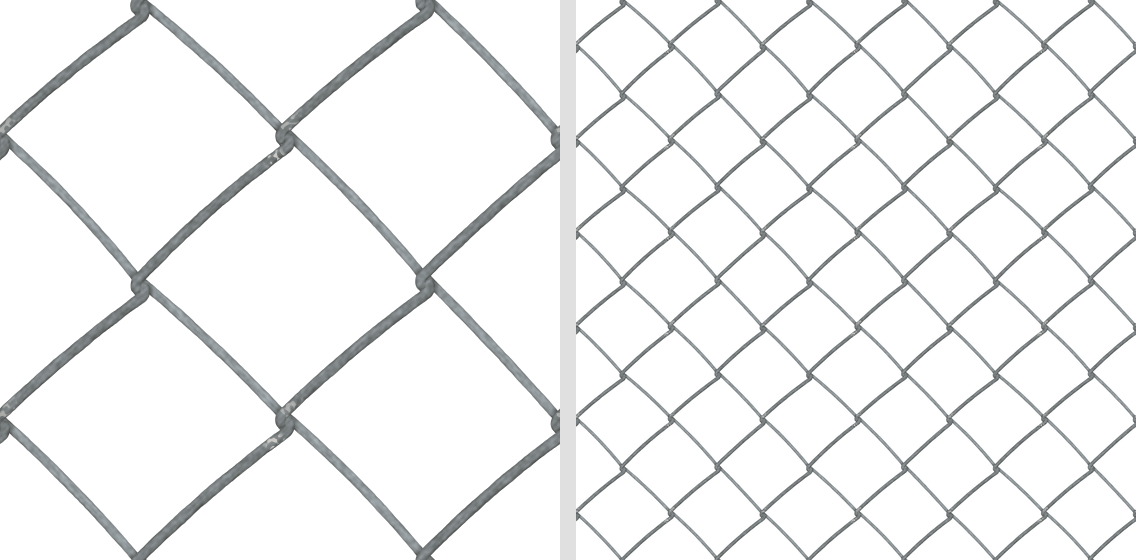
Left: one tile. Right: repeated 3 by 3.
A Shadertoy shader for this pattern:

```glsl
// Chain-link fence: weathered galvanised wire hooked into diamonds on white, tiling.
#define HALF_STEPS 4.0      // half diamonds per side: two whole repeats
#define FRONT_WIDTH 0.039   // half widths, in half diamonds
#define BACK_WIDTH 0.0335
#define HOOK_RADIUS 0.0625
#define BOW 0.024           // upward arch of each strand
#define WEAR 0.55           // strength of streaks and grain
#define BACKGROUND vec3(1.0)
#define DARK_ZINC vec3(0.29, 0.30, 0.29)
#define LIGHT_ZINC vec3(0.61, 0.64, 0.655)
#define CHIP_COLOR vec3(0.80, 0.79, 0.77)

const float TAU = 6.28318;

vec2 hash2(vec2 p) {
    vec3 q = fract(vec3(p.xyx) * vec3(0.1031, 0.1030, 0.0973));
    q += dot(q, q.yzx + 33.33);
    return fract((q.xx + q.yz) * q.zy);
}

// Gradient at a lattice corner, wrapped to the period
float corner(vec2 cell, vec2 f, vec2 period) {
    float angle = TAU * hash2(mod(cell, period) + 7.0).x;
    return dot(vec2(cos(angle), sin(angle)), f);
}

// Wrapping gradient noise, about -0.7 to 0.7
float noise(vec2 p, vec2 period) {
    vec2 i = floor(p), f = p - i;
    vec2 u = f * f * f * (f * (f * 6.0 - 15.0) + 10.0);
    vec2 e = vec2(1, 0);
    return mix(mix(corner(i, f, period), corner(i + e, f - e, period), u.x),
               mix(corner(i + e.yx, f - e.yx, period), corner(i + 1.0, f - 1.0, period), u.x), u.y);
}

// Knot position with a gentle periodic sag
vec2 knot(vec2 g) {
    vec2 a = g * TAU / HALF_STEPS;
    return g + vec2(0.017 - 0.016 * cos(a.x) - 0.018 * sin(a.x),
                    -0.015 + 0.013 * cos(2.0 * a.x) - 0.012 * cos(a.x)
                    - 0.014 * sin(a.x) - 0.014 * sin(a.y));
}

vec2 leftHook(vec2 g)  { return knot(g) + vec2(0.034, 0.004); }
vec2 rightHook(vec2 g) { return knot(g) - vec2(0.029, 0.036); }

// Offset from an arc facing left (side -1) or right (side 1)
vec2 arcOffset(vec2 p, vec2 center, float side, float low, float high) {
    vec2 q = (p - center) * vec2(side, 1);
    float angle = clamp(atan(q.y, q.x), low, high);
    return (q - HOOK_RADIUS * vec2(cos(angle), sin(angle))) * vec2(side, 1);
}

// Offset from an arched strand, with the position along it in z
vec3 strandOffset(vec2 p, vec2 a, vec2 b, float bow) {
    vec2 d = b - a;
    float t = clamp(dot(p - a, d) / dot(d, d), 0.0, 1.0);
    vec2 normal = normalize(vec2(-d.y, d.x));
    return vec3(p - a - d * t - normal * bow * 4.0 * t * (1.0 - t), t);
}

// Keep the nearest wire: scaled offset, half width, chip amount
void keepNearest(inout vec4 best, vec2 offset, float width, float chip) {
    vec2 n = offset / width;
    if (dot(n, n) < dot(best.xy, best.xy)) best = vec4(n, width, chip);
}

vec3 shadeWire(vec4 wire, float tone, float streak, float grain) {
    float r = length(wire.xy);
    tone += 0.15 * dot(wire.xy, vec2(-0.3, 0.95)) - 0.38 * smoothstep(0.45, 1.1, r);
    tone += WEAR * (0.5 * streak + 0.45 * grain);
    vec3 zinc = mix(DARK_ZINC, LIGHT_ZINC, clamp(tone, 0.0, 1.15));
    float chip = wire.w * smoothstep(-0.02, 0.22, grain) * smoothstep(1.0, 0.6, r);
    return mix(zinc, CHIP_COLOR, chip);
}

float coverage(vec4 wire, float pixel) {
    return clamp(0.5 + (1.0 - length(wire.xy)) * wire.z / pixel, 0.0, 1.0);
}

void mainImage(out vec4 fragColor, in vec2 fragCoord) {
    vec2 uv = fragCoord / iResolution.xy;
    vec2 p = uv * HALF_STEPS;
    float pixel = HALF_STEPS / iResolution.y;

    // Noise for grain, lengthwise streaks and lumpy edges
    vec2 diagonal = vec2(uv.x + uv.y, uv.x - uv.y);
    float grain = noise(uv * 110.0, vec2(110));
    float blotch = noise(uv * 26.0, vec2(26));
    float rising = noise(diagonal * vec2(24, 120), vec2(24, 120));
    float falling = noise(diagonal * vec2(120, 24), vec2(120, 24));
    float lump = 1.0 + 0.13 * blotch + 0.07 * grain;

    // Nearest wire in each layer: rising strands lie over falling ones
    vec4 front = vec4(9, 9, 1, 0), back = front;
    vec2 diag = HOOK_RADIUS * vec2(0.707, -0.707);
    for (int y = -1; y <= 2; y++)
    for (int x = -1; x <= 1; x++) {
        vec2 g = floor(p) + vec2(x, y);
        if (mod(g.x + g.y, 2.0) < 0.5) continue;
        vec2 id = mod(g, HALF_STEPS), vary = 0.5 + hash2(id + 3.0);
        vec2 left = leftHook(g), right = rightHook(g);

        vec3 rise = strandOffset(p, left - diag, rightHook(g + 1.0) + diag, BOW * vary.x);
        vec3 fall = strandOffset(p, left - diag.yx * vec2(-1, 1) * vec2(1, -1),
                                 rightHook(g + vec2(1, -1)) + abs(diag), BOW * vary.y);
        float specks = 0.55 * step(mod(id.x, 2.0), 0.5) * smoothstep(0.17, 0.06, rise.z);
        float scrape = step(abs(id.x - 1.0), 0.5) * smoothstep(0.07, 0.02, abs(rise.z - 0.92));

        keepNearest(front, rise.xy, FRONT_WIDTH * lump, max(specks, scrape));
        keepNearest(front, arcOffset(p, left, -1.0, -0.3, 0.785), FRONT_WIDTH * lump, 0.0);
        keepNearest(front, arcOffset(p, right, 1.0, -0.785, 0.3), FRONT_WIDTH * lump, 0.0);
        keepNearest(back, fall.xy, BACK_WIDTH * lump, 0.0);
        keepNearest(back, arcOffset(p, left, -1.0, -0.785, 0.0), BACK_WIDTH * lump, 0.0);
        keepNearest(back, arcOffset(p, right, 1.0, 0.0, 0.785), BACK_WIDTH * lump, 0.0);
    }

    // Composite back to front, with contact shadow at the crossings
    float shadow = smoothstep(2.1, 0.9, length(front.xy));
    vec3 backColor = shadeWire(back, 0.9 - 0.5 * shadow, falling + 0.5 * blotch, grain);
    vec3 frontColor = shadeWire(front, 0.6, rising + 0.7 * blotch, grain);
    vec3 color = mix(BACKGROUND, backColor, coverage(back, pixel));
    color = mix(color, frontColor, coverage(front, pixel));
    fragColor = vec4(color, 1.0);
}
```
